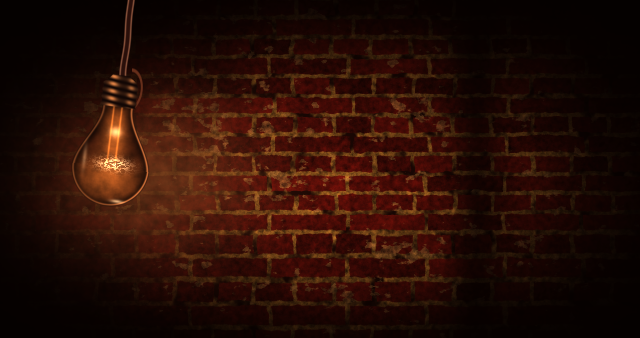
Reproduce this background procedurally as a Shadertoy shader.

```glsl
// A glowing light bulb on a cord before a dark, weathered brick wall.
#define BULB_POS vec2(0.327, 0.505)
#define BULB_RADIUS 0.115
#define BULB_TILT 0.125
#define COURSE_HEIGHT 0.0577
#define BRICK_LENGTH 0.232
#define JOINT_WIDTH 0.0066
#define LIGHT_CENTER vec2(0.96, 0.47)
#define LIGHT_SIZE vec2(0.88, 0.50)
#define GLOW_STRENGTH 0.74

const vec3 BRICK = vec3(0.25, 0.036, 0.02);
const vec3 MORTAR = vec3(0.44, 0.27, 0.09);
const vec3 PLASTER = vec3(0.58, 0.37, 0.17);
const vec3 AMBER = vec3(0.70, 0.37, 0.13);
const vec3 HOT = vec3(1.0, 0.84, 0.62);

vec2 hash2(vec2 p) {
    vec3 a = fract(p.xyx * vec3(0.1031, 0.1030, 0.0973));
    a += dot(a, a.yzx + 33.33);
    return fract((a.xx + a.yz) * a.zy);
}
float gradientNoise(vec2 p) {
    vec2 i = floor(p), f = fract(p), u = f * f * (3.0 - 2.0 * f);
    vec4 g;
    for (int k = 0; k < 4; k++) {
        vec2 o = vec2(k & 1, k >> 1);
        g[k] = dot(hash2(i + o + 71.0) * 2.0 - 1.0, f - o);
    }
    return mix(mix(g.x, g.y, u.x), mix(g.z, g.w, u.x), u.y);
}
float fbm(vec2 p) {
    float sum = 0.0, amp = 1.0;
    for (int i = 0; i < 4; i++) {
        sum += amp * gradientNoise(p);
        p = mat2(1.6, 1.2, -1.2, 1.6) * p + 9.7;
        amp *= 0.55;
    }
    return sum;
}
float band(float x, float width) { x /= width; return exp(-x * x); }
float spot(vec2 p, vec2 center, vec2 size) {
    vec2 e = (p - center) / size;
    return exp(-dot(e, e));
}

// Alternating courses of long and short bricks; lower courses are taller
vec3 wall(vec2 p) {
    vec2 w = p + vec2(0.016, 0.006) * vec2(gradientNoise(p * 7.0), gradientNoise(p * 9.0 + 40.0));
    w += 0.0055 * vec2(fbm(p * 38.0), fbm(p * 38.0 + 17.0));
    float course = (w.y - 0.371) / COURSE_HEIGHT;
    if (course < -1.0) course = -1.0 + (course + 1.0) * 0.82;
    float row = floor(course), isLong = mod(row, 2.0);
    float len = BRICK_LENGTH * mix(0.505, 1.0, isLong);
    float x = (w.x - mix(0.755, 0.804, isLong) + 0.02 * (hash2(vec2(row, 3.0)).x - 0.5)) / len;
    vec2 cell = vec2(fract(x), fract(course));
    vec2 edge = min(cell, 1.0 - cell) * vec2(len, COURSE_HEIGHT);
    float grain = fbm(p * 60.0), stain = fbm(p * 9.0 + 5.0);
    float d = min(edge.x, edge.y) - 0.003 * stain;
    float tone = 0.68 + 0.5 * hash2(vec2(floor(x), row) + 20.0).x;
    vec3 col = BRICK * max(tone + 0.6 * grain + 0.3 * stain, 0.15);
    // Joints: pale mortar, with dark gaps where it has fallen out
    float joint = 1.0 - smoothstep(JOINT_WIDTH * 0.6, JOINT_WIDTH * 1.25, d);
    float wear = smoothstep(-0.45, 0.05, fbm(p * 13.0 + 31.0));
    vec3 mortar = mix(vec3(0.07, 0.02, 0.01), MORTAR * (0.9 + 0.8 * grain), wear);
    col = mix(col, mortar, joint * mix(0.5, 1.0, smoothstep(0.35, 0.75, p.x)));
    // Broken plaster and pale scrapes
    float bias = 0.38 * spot(p, vec2(0.90, 0.465), vec2(0.09, 0.03))
               + 0.60 * spot(p, vec2(1.16, 0.255), vec2(0.11, 0.03))
               + 0.40 * spot(p, vec2(1.06, 0.130), vec2(0.14, 0.03))
               + 0.35 * spot(p, vec2(1.24, 0.680), vec2(0.08, 0.05))
               + 0.22 * spot(p, vec2(0.55, 0.600), vec2(0.28, 0.22));
    float flake = smoothstep(0.34, 0.52, fbm(p * vec2(21.0, 30.0)) + 0.3 * stain + bias);
    return mix(col, PLASTER * (0.75 + 0.7 * grain), flake * 0.7);
}
vec3 litWall(vec2 p) {
    vec2 e = (p - LIGHT_CENTER) / LIGHT_SIZE;
    float r = dot(e, e);
    float light = 1.2 * exp(-1.1 * r - 1.2 * r * r) * (1.0 + 0.4 * fbm(p * 4.0));
    light *= 1.0 - 0.68 * band(p.x - 1.41, 0.075);
    float glow = spot(p, vec2(0.46, 0.475), vec2(0.27, 0.20));
    vec3 haze = vec3(0.47, 0.25, 0.115) * (0.9 + 0.4 * fbm(p * 16.0));
    vec3 col = wall(p) * (light + 0.35 * glow) + vec3(0.02, 0.003, 0.0);
    return mix(col, haze, glow * GLOW_STRENGTH);
}

void mainImage(out vec4 fragColor, in vec2 fragCoord) {
    float px = 1.0 / iResolution.y;
    vec2 p = fragCoord * px;
    vec3 col = litWall(p);
    // Cord and a loose strand beside the socket
    float cord = abs(p.x - 0.364 - 0.025 * smoothstep(0.74, 1.04, p.y) - 0.002 * sin(p.y * 38.0));
    vec3 cordCol = mix(vec3(0.16, 0.06, 0.04), vec3(0.58, 0.35, 0.25), smoothstep(0.003, 0.009, cord));
    col = mix(col, cordCol, smoothstep(0.76, 0.77, p.y) * (1.0 - smoothstep(0.010 - px, 0.010 + px, cord)));
    float c = cos(BULB_TILT), s = sin(BULB_TILT);
    vec2 q = mat2(c, s, -s, c) * (p - BULB_POS);
    float strand = abs(length((q - vec2(0.028, 0.235)) * vec2(1.0, 0.6)) - 0.035);
    col = mix(col, vec3(0.40, 0.18, 0.10), step(0.028, q.x) * (1.0 - smoothstep(0.001, 0.002 + px, strand)));
    // Glass envelope: round below, tapering to the neck
    float halfWidth = mix(BULB_RADIUS, 0.046, smoothstep(-0.01, 0.175, q.y));
    float glass = q.y < 0.0 ? length(q) - BULB_RADIUS : (abs(q.x) - halfWidth) * 0.87;
    glass = max(glass, q.y - 0.19);
    vec3 inside = vec3(0.19, 0.07, 0.03) + AMBER * 0.65 * spot(q, vec2(-0.005, -0.035), vec2(0.09, 0.065));
    inside += AMBER * 0.8 * spot(q, vec2(0.0, 0.10), vec2(0.034, 0.075));
    inside *= (1.0 + 0.4 * fbm(q * 24.0)) * mix(0.4, 1.0, smoothstep(0.0, 0.028, -glass));
    inside += vec3(0.56, 0.31, 0.16) * band(glass + 0.004, 0.003) * mix(0.6, 1.2, smoothstep(-0.05, 0.09, q.x));
    // Stem wires, hot filament and reflections
    inside += AMBER * 0.6 * band(abs(q.x) - 0.012, 0.003) * smoothstep(0.0, 0.03, q.y);
    inside += HOT * 0.7 * spot(q, vec2(0.002, 0.105), vec2(0.016, 0.014));
    float coil = band(fbm(q * vec2(60.0, 90.0)), 0.16);
    inside += HOT * (0.2 + 1.1 * coil) * spot(q, vec2(0.008, 0.010), vec2(0.042, 0.017));
    inside += HOT * 0.7 * spot(q, vec2(0.031, -0.098), vec2(0.018, 0.005));
    inside += HOT * 0.3 * spot(q, vec2(-0.080, 0.02), vec2(0.006, 0.035));
    col = mix(col, inside, 1.0 - smoothstep(-px, px, glass));
    // Threaded metal socket
    float thread = 0.5 + 0.5 * sin((q.y + 0.12 * q.x) * 290.0);
    float capWidth = mix(0.050, 0.025, smoothstep(0.245, 0.275, q.y)) + 0.003 * thread;
    float cap = max(abs(q.x) - capWidth, abs(q.y - 0.227) - 0.047);
    float shine = band(q.x + 0.022, 0.014) + 0.7 * band(q.x - 0.032, 0.01);
    vec3 metal = vec3(0.07, 0.025, 0.015) + vec3(0.70, 0.42, 0.22) * thread * (0.15 + shine);
    col = mix(col, metal, 1.0 - smoothstep(-px, px, cap));
    fragColor = vec4(clamp(col, 0.0, 1.0), 1.0);
}
```
